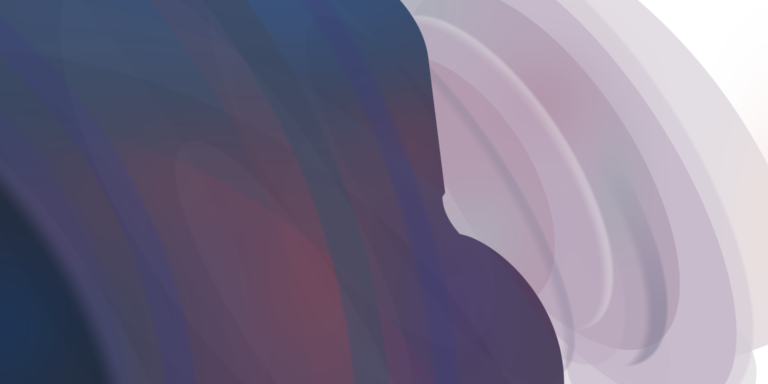
Write a WebGL 1 fragment shader that draws this background.

```glsl
precision mediump float;
// Translucent brush sweeps: a dark, curved veil on the left over pale lilac
// ovals on white. Ovals, arc bands and soft glows are layered back to front,
// then the veil is laid over them along an analytic contour.

uniform vec2 u_resolution;

const vec3 PAPER = vec3(1.0);
const vec3 MIST = vec3(0.89, 0.87, 0.89);
const vec3 LILAC = vec3(0.77, 0.72, 0.79);
const vec3 MAUVE = vec3(0.70, 0.63, 0.71);
const vec3 ROSE = vec3(0.70, 0.58, 0.66);
const vec3 SILVER = vec3(0.67, 0.69, 0.73);
const vec3 PEACH = vec3(0.94, 0.88, 0.86);
const vec3 SHADOW = vec3(0.53, 0.51, 0.60);

const vec3 PLUM = vec3(0.33, 0.26, 0.37);
const vec3 SLATE = vec3(0.24, 0.28, 0.37);
const vec3 BLUE = vec3(0.21, 0.33, 0.51);
const vec3 INDIGO = vec3(0.24, 0.25, 0.46);
const vec3 WINE = vec3(0.43, 0.26, 0.33);
const vec3 VIOLET = vec3(0.32, 0.23, 0.45);
const vec3 NIGHT = vec3(0.11, 0.15, 0.21);
const vec3 DEEP_BLUE = vec3(0.07, 0.18, 0.31);

const float SWEEP_ANGLE = -0.995;               // tilt of the pale ovals
const vec2 STEEP_CENTER = vec2(-0.97, -0.17);   // steep arcs in the veil
const vec2 BROAD_CENTER = vec2(-0.14, -0.79);   // broad arcs in the veil
const float STROKE_STRENGTH = 0.035;

float pixel;

float hash(float n) {
  n = fract(n * 0.1031);
  n *= n + 33.33;
  return fract(n * (n + n));
}

// 1 below the limit, 0 above it, with a soft edge
float below(float value, float limit, float blur) {
  return 1.0 - smoothstep(limit - blur, limit + blur, value);
}

// Filled ellipse tilted along the sweep
float oval(vec2 p, vec2 center, vec2 radii, float blur) {
  float c = cos(SWEEP_ANGLE), s = sin(SWEEP_ANGLE);
  vec2 q = p - center;
  q = vec2(c * q.x + s * q.y, c * q.y - s * q.x);
  float k = length(q / radii);
  float d = k * (k - 1.0) / max(length(q / (radii * radii)), 0.001);
  return below(d, 0.0, blur + pixel);
}

// Sliver left between an oval and a copy of it moved by shift
float crescent(vec2 p, vec2 center, vec2 radii, vec2 shift) {
  return oval(p, center, radii, 0.003) * (1.0 - oval(p, center + shift, radii, 0.012));
}

float glow(vec2 p, vec2 center, vec2 radii) {
  vec2 q = (p - center) / radii;
  return exp(-dot(q, q));
}

float band(float value, float inner, float outer, float blur) {
  return below(value, outer, blur) * (1.0 - below(value, inner, blur));
}

// Right edge of the veil at height y
float contour(float y) {
  float top = clamp((y - 0.85) / 0.15, 0.0, 1.0);
  float notch = clamp((0.49 - y) / 0.1, 0.0, 1.0);
  float hip = max(1.0 - y * y / 0.152, 0.0);
  return 1.159 - 0.125 * max(y - 0.5, 0.0) - 0.055 * top * top
    - 0.007 * (1.0 - smoothstep(0.485, 0.5, y))
    + 0.046 * notch * notch + 0.271 * pow(hip, 0.7);
}

vec3 paleSide(vec2 p) {
  vec3 col = PAPER;
  // outer disc, cut by a slanted lower rim, and rounded stroke ends
  float rim = smoothstep(-pixel, pixel, p.y - 0.07 - 0.38 * (p.x - 1.914));
  col = mix(col, MIST, below(length(p - vec2(0.72, -0.09)), 1.44, pixel) * rim);
  col = mix(col, PEACH, 0.6 * glow(p, vec2(2.02, 0.42), vec2(0.12, 0.3)) * rim);
  col = mix(col, MIST * 0.98, 0.7 * below(length(p - vec2(1.82, 0.03)), 0.15, pixel));
  // nested ovals
  col = mix(col, LILAC, 0.35 * oval(p, vec2(1.50, 0.57), vec2(0.72, 0.29), 0.004));
  col = mix(col, LILAC, 0.85 * oval(p, vec2(1.475, 0.54), vec2(0.69, 0.28), 0.0));
  col = mix(col, LILAC, 0.6 * below(length(p - vec2(1.61, 0.06)), 0.135, pixel));
  col = mix(col, MAUVE, 0.8 * oval(p, vec2(1.414, 0.56), vec2(0.54, 0.24), 0.0));
  col = mix(col, SILVER, 0.7 * glow(p, vec2(1.10, 0.98), vec2(0.16, 0.18)));
  col = mix(col, ROSE, 0.75 * glow(p, vec2(1.40, 0.73), vec2(0.15, 0.13)));
  col = mix(col, SILVER * 0.96, 0.6 * glow(p, vec2(1.61, 0.50), vec2(0.07, 0.16)));
  col = mix(col, MAUVE * 1.07, 0.5 * oval(p, vec2(1.30, 0.50), vec2(0.52, 0.20), 0.003));
  col = mix(col, ROSE * 0.98, 0.55 * oval(p, vec2(1.183, 0.53), vec2(0.37, 0.20), 0.0));
  col = mix(col, SILVER, 0.6 * glow(p, vec2(1.24, 0.39), vec2(0.13, 0.12)));
  // dark and bright slivers
  col = mix(col, SHADOW, 0.6 * crescent(p, vec2(1.40, 0.50), vec2(0.52, 0.22), vec2(-0.05, -0.02)) * below(p.y, 0.4, 0.25));
  col = mix(col, MIST, 0.45 * crescent(p, vec2(1.29, 0.55), vec2(0.47, 0.20), vec2(-0.02, -0.01)));
  col = mix(col, SHADOW, 0.35 * crescent(p, vec2(1.16, 0.50), vec2(0.56, 0.17), vec2(-0.025, -0.01)));
  return col;
}

vec3 darkSide(vec2 p) {
  float steep = length(p - STEEP_CENTER);
  float broad = length(p - BROAD_CENTER);
  vec3 col = mix(PLUM, SLATE, smoothstep(0.35, 0.85, p.y - 0.12 * p.x + 0.1));
  // soft colour fields
  col = mix(col, BLUE, 0.8 * glow(p, vec2(0.75, 1.06), vec2(0.55, 0.24)));
  col = mix(col, BLUE, 0.35 * glow(p, vec2(0.0, 0.95), vec2(0.4, 0.2)));
  col = mix(col, WINE, 0.45 * glow(p, vec2(0.50, 0.53), vec2(0.25, 0.16)));
  col = mix(col, WINE, 0.7 * glow(p, vec2(0.82, 0.28), vec2(0.18, 0.28)));
  col = mix(col, WINE, 0.4 * glow(p, vec2(1.07, 0.64), vec2(0.13, 0.16)));
  col = mix(col, VIOLET, 0.7 * glow(p, vec2(1.19, 0.20), vec2(0.15, 0.25)));
  col = mix(col, SLATE, 0.75 * glow(p, vec2(0.28, 0.08), vec2(0.2, 0.4)));
  // broad arcs, then steep ones
  col = mix(col, SLATE * 0.98, 0.3 * band(broad, 1.5, 1.665, 0.004));
  col = mix(col, SLATE * 1.15, 0.25 * band(broad, 1.665, 1.82, 0.004));
  col = mix(col, INDIGO, 0.4 * band(steep, 1.41, 1.49, 0.008));
  col = mix(col, WINE, 0.2 * band(steep, 1.79, 1.9, 0.004));
  col = mix(col, SLATE, 0.6 * band(steep, 1.9, 1.99, 0.006));
  col = mix(col, INDIGO, 0.45 * band(steep, 2.11, 2.17, 0.012));
  col = mix(col, INDIGO, 0.35 * band(steep, 1.2, 1.32, 0.03));
  // night corner at the lower left
  vec3 corner = mix(NIGHT, DEEP_BLUE, glow(p, vec2(0.0, 0.15), vec2(0.18, 0.22)));
  return mix(col, corner, 0.85 * below(steep + 0.15 * p.y, 1.275, 0.035));
}

void main() {
  pixel = 1.0 / u_resolution.y;
  vec2 p = gl_FragCoord.xy / u_resolution * vec2(2.0, 1.0);

  float slope = (contour(p.y + 0.004) - contour(p.y - 0.004)) / 0.008;
  float veil = below((p.x - contour(p.y)) / sqrt(1.0 + slope * slope), 0.0, pixel);
  vec3 dark = darkSide(p);
  // faint overlapping strokes
  for (int i = 0; i < 9; i++) {
    float n = float(i) + 1.0;
    vec2 center = vec2(1.2 * hash(n), 0.1 + 0.6 * hash(n + 17.0));
    vec2 radii = vec2(0.4 + 0.4 * hash(n + 31.0), 0.14 + 0.14 * hash(n + 47.0));
    dark += STROKE_STRENGTH * (hash(n + 59.0) - 0.5) * oval(p, center, radii, 0.002);
  }
  gl_FragColor = vec4(mix(paleSide(p), dark, veil), 1.0);
}
```
